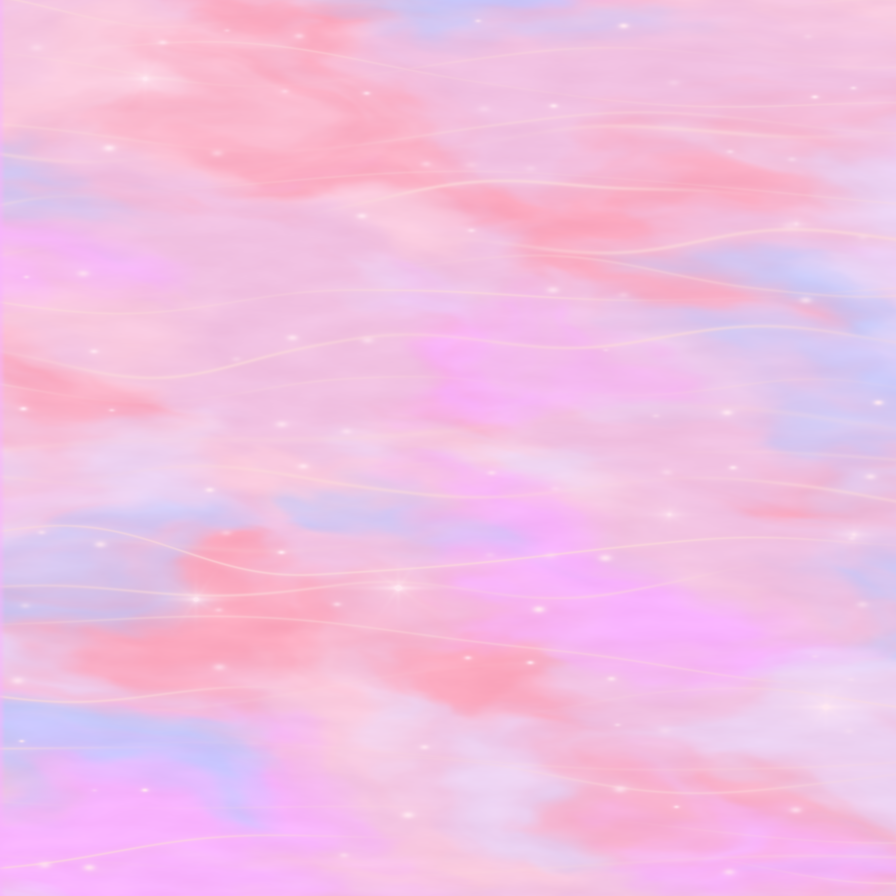
This background is drawn by a three.js fragment shader. Its source:

```glsl
// Dreamy pastel sky: streaked pink clouds, drifting pale strands and small sparkles.
varying vec2 vUv;

const vec3 PINK   = vec3(0.945, 0.755, 0.885);
const vec3 ROSE   = vec3(0.985, 0.655, 0.745);
const vec3 ORCHID = vec3(0.975, 0.700, 0.995);
const vec3 BLUE   = vec3(0.735, 0.790, 0.995);
const vec3 MIST   = vec3(0.920, 0.845, 0.970);
const vec3 BLUSH  = vec3(0.990, 0.805, 0.870);
const vec3 CREAM  = vec3(0.985, 0.860, 0.860);
const vec3 GLINT  = vec3(1.000, 0.910, 0.945);

const vec2  CLOUD_SCALE   = vec2(2.1, 5.2);   // wide, low clouds
const float CLOUD_WARP    = 0.55;
const float BRUSH_DEPTH   = 0.030;
const int   STRAND_COUNT  = 26;
const float STRAND_ALPHA  = 0.62;
const float SPARKLE_GRID  = 14.0;
const float SPARKLE_SHARE = 0.42;
const int   STAR_COUNT    = 7;
const float EDGE_WIDTH    = 0.007;

float hash(vec2 p) {
  return fract(sin(dot(p, vec2(127.1, 311.7))) * 43758.5);
}

vec2 gradientAt(vec2 cell) {
  float angle = 6.2832 * hash(cell);
  return vec2(cos(angle), sin(angle));
}

float gradientNoise(vec2 p) {
  vec2 i = floor(p), f = fract(p);
  vec2 u = f * f * f * (f * (f * 6.0 - 15.0) + 10.0);
  vec2 e = vec2(1.0, 0.0);
  float low  = mix(dot(gradientAt(i), f), dot(gradientAt(i + e), f - e), u.x);
  float high = mix(dot(gradientAt(i + e.yx), f - e.yx), dot(gradientAt(i + 1.0), f - 1.0), u.x);
  return mix(low, high, u.y);
}

float fbm(vec2 p) {
  float sum = 0.0, amplitude = 1.0;
  for (int i = 0; i < 5; i++) {
    sum += amplitude * gradientNoise(p);
    p = mat2(1.96, 0.25, -0.25, 1.96) * p + 7.3;
    amplitude *= 0.46;
  }
  return sum;
}

// Layered cloud patches, each colour with its own warped field
vec3 clouds(vec2 uv) {
  vec2 p = uv * CLOUD_SCALE + vec2(0.0, 0.5 * uv.x);
  vec2 q = p + CLOUD_WARP * vec2(fbm(p + 3.1), fbm(p + 17.4));
  vec3 color = PINK;
  color = mix(color, BLUSH, 0.8 * smoothstep(-0.05, 0.45, fbm(q + 41.7)));
  color = mix(color, ROSE, smoothstep(-0.02, 0.50, fbm(q + 12.9)));
  color = mix(color, ORCHID, smoothstep(0.00, 0.48, fbm(q * 0.9 + 63.2)));
  color = mix(color, BLUE, 0.9 * smoothstep(0.12, 0.62, fbm(q * 0.85 + 28.6)));
  color = mix(color, MIST, 0.75 * smoothstep(0.08, 0.55, fbm(q + 85.3)));
  float brush = fbm(uv * vec2(9.0, 34.0) + q);
  return color + BRUSH_DEPTH * brush * vec3(0.5, 1.0, 0.8);
}

// Thin wavy strands that fade in and out across the canvas
float strands(vec2 uv) {
  float cover = 0.0;
  for (int i = 0; i < STRAND_COUNT; i++) {
    float id = float(i);
    float r = hash(vec2(id, 5.0)), s = hash(vec2(id, 9.0));
    float wave = gradientNoise(vec2(uv.x * (1.2 + 1.6 * r), id * 3.7 + 0.4));
    float y = (id + r) / float(STRAND_COUNT) + 0.075 * wave + 0.07 * (s - 0.4) * (uv.x - 0.5);
    float width = mix(0.0014, 0.0034, s * s);
    float d = (uv.y - y) / width;
    float fade = smoothstep(-0.30, 0.35, gradientNoise(vec2(uv.x * 2.3 + 9.0 * s, id * 1.9 + 20.3)));
    float halo = 0.22 * exp(-d * d / 14.0);
    cover = max(cover, fade * mix(0.45, 1.0, r) * (0.85 * exp(-d * d) + halo));
  }
  return cover;
}

// Small, slightly flattened dots of light
float sparkles(vec2 uv) {
  vec2 cell = floor(uv * SPARKLE_GRID);
  vec2 center = 0.25 + 0.5 * vec2(hash(cell + 1.3), hash(cell + 8.7));
  vec2 d = (fract(uv * SPARKLE_GRID) - center) / SPARKLE_GRID;
  float size = mix(0.0022, 0.0052, hash(cell + 4.9));
  float r2 = dot(d * vec2(0.75, 1.35), d * vec2(0.75, 1.35)) / (size * size);
  float lit = step(hash(cell + 15.1), SPARKLE_SHARE) * mix(0.25, 0.85, hash(cell + 22.6));
  return lit * (exp(-r2) + 0.15 * exp(-r2 / 6.0));
}

float ray(vec2 d, float reach) {
  return exp(-abs(d.x) / reach - d.y * d.y / 0.000006);
}

// Larger glowing stars with faint crossed rays
float stars(vec2 uv) {
  float light = 0.0;
  for (int i = 0; i < STAR_COUNT; i++) {
    float id = float(i);
    vec2 d = uv - vec2(hash(vec2(id, 31.0)), hash(vec2(id, 47.0)));
    float size = mix(0.45, 1.0, hash(vec2(id, 58.0)));
    vec2 t = mat2(0.82, 0.57, -0.57, 0.82) * d;
    float rays = ray(d, 0.034 * size) + 0.5 * ray(d.yx, 0.018 * size)
               + 0.4 * ray(t, 0.024 * size) + 0.4 * ray(t.yx, 0.024 * size);
    float glow = exp(-length(d * vec2(0.7, 1.2)) / (0.017 * size));
    light += size * (0.4 * rays + 0.65 * glow);
  }
  return min(light, 0.95);
}

void main() {
  vec3 color = clouds(vUv);
  color = mix(color, CREAM, STRAND_ALPHA * strands(vUv));
  color = mix(color, GLINT, sparkles(vUv));
  color = mix(color, GLINT, stars(vUv));
  color = mix(color, ORCHID, 0.5 * (1.0 - smoothstep(0.0, EDGE_WIDTH, vUv.x)));
  gl_FragColor = vec4(clamp(color, 0.0, 1.0), 1.0);
}
```
